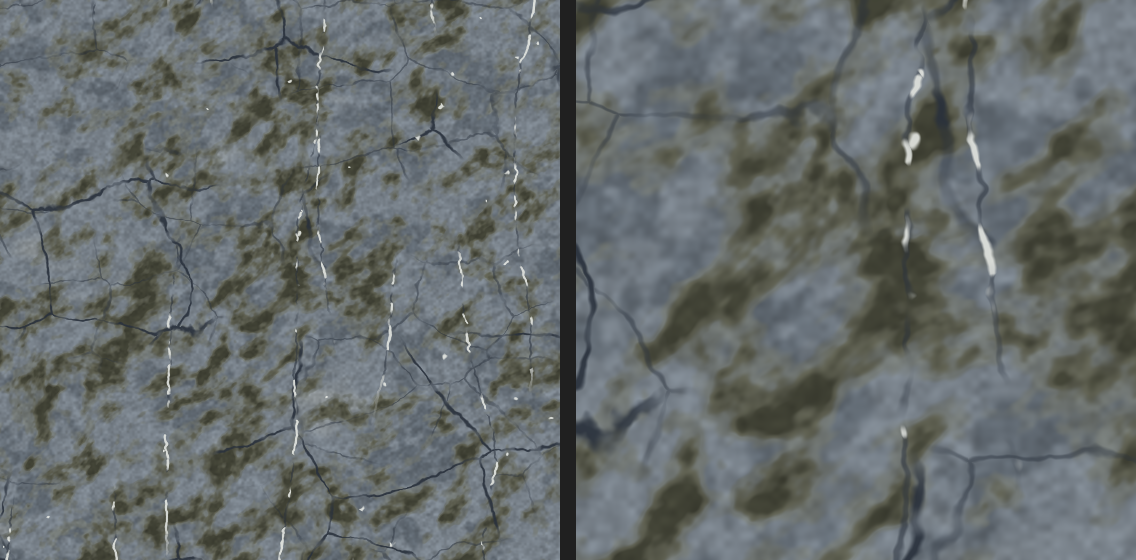
Left, the full canvas; right, a detail of the centre.
This texture is drawn by a three.js fragment shader. Its source:

```glsl
// Weathered blue-grey stone with olive blotches, dark cracks and broken white veins.
#define BLOTCH_SCALE vec2(23.0, 34.0)
#define BLOTCH_ANGLE 0.65
#define BLOTCH_REGION 0.17
#define CRACK_SCALE vec2(3.7, 4.6)
#define CRACK_WIDTH 0.0030
#define VEIN_COUNT 9
#define VEIN_WIDTH 0.0030
#define GRAIN 0.32

varying vec2 vUv;

const vec3 BLUE = vec3(0.470, 0.505, 0.540);
const vec3 SLATE = vec3(0.375, 0.410, 0.445);
const vec3 GREY_GREEN = vec3(0.435, 0.455, 0.440);
const vec3 OLIVE = vec3(0.355, 0.360, 0.305);
const vec3 UMBER = vec3(0.240, 0.245, 0.195);
const vec3 CRACK_INK = vec3(0.160, 0.190, 0.235);
const vec3 PALE = vec3(0.620, 0.630, 0.610);
const vec3 WHITE = vec3(0.900, 0.910, 0.890);

float hash(vec2 p) {
  return fract(sin(dot(p, vec2(127.1, 311.7))) * 43758.5);
}

vec2 hash2(vec2 p) {
  return vec2(hash(p), hash(p + 37.3));
}

float noise(vec2 p) {
  vec2 i = floor(p), f = fract(p);
  f = f * f * (3.0 - 2.0 * f);
  return mix(mix(hash(i), hash(i + vec2(1, 0)), f.x),
             mix(hash(i + vec2(0, 1)), hash(i + vec2(1, 1)), f.x), f.y);
}

float fbm(vec2 p) {
  float sum = 0.0, amp = 0.533;
  for (int i = 0; i < 4; i++) {
    sum += amp * noise(p);
    p = mat2(1.6, 1.2, -1.2, 1.6) * p + 11.7;
    amp *= 0.5;
  }
  return sum;
}

// Distance to the border between the two nearest scattered cells
float cellBorder(vec2 p) {
  vec2 cell = floor(p), first = vec2(9.0), second = vec2(9.0);
  for (int y = -1; y <= 1; y++)
    for (int x = -1; x <= 1; x++) {
      vec2 c = cell + vec2(x, y);
      vec2 r = c + 0.1 + 0.8 * hash2(c) - p;
      if (dot(r, r) < dot(first, first)) { second = first; first = r; }
      else if (dot(r, r) < dot(second, second)) second = r;
    }
  return dot(0.5 * (first + second), normalize(second - first));
}

// Jagged cracks that swell, thin out and vanish along their length
float cracks(vec2 p, vec2 scale, float width, float seed) {
  vec2 bend = vec2(noise(p * 6.0 + seed), noise(p * 6.0 + seed + 40.0)) - 0.5;
  vec2 jag = vec2(fbm(p * 34.0 + seed), fbm(p * 34.0 + seed + 70.0)) - 0.5;
  float d = cellBorder((p + 0.08 * bend + 0.019 * jag) * scale + seed) / scale.y;
  float presence = smoothstep(0.42, 0.58, noise(p * 6.5 + seed + 5.0));
  presence *= 0.45 + 0.55 * smoothstep(0.25, 0.55, noise(p * 45.0 + seed));
  float w = width * (0.5 + 0.8 * noise(p * 32.0 + seed));
  return presence * (1.0 - smoothstep(0.25 * w, w + 0.001, d));
}

// Upright veins: x is the dark hairline, y the white dashes
vec2 veins(vec2 p) {
  vec2 cover = vec2(0.0);
  for (int i = 0; i < VEIN_COUNT; i++) {
    float id = float(i);
    vec2 h = hash2(vec2(id, 4.0));
    float x = (id + 0.15 + 0.7 * h.x) / float(VEIN_COUNT) + 0.22 * (h.y - 0.5) * (p.y - 0.5);
    x += 0.045 * (noise(vec2(p.y * 5.0, id * 7.0)) - 0.5);
    x += 0.009 * (fbm(vec2(p.y * 45.0, id * 5.0 + 90.0)) - 0.5);
    x += 0.004 * (noise(p * 130.0) - 0.5);
    float d = abs(p.x - x);
    float span = smoothstep(0.42, 0.58, noise(vec2(p.y * 4.5, id * 3.0 + 50.0)));
    float bits = noise(vec2(p.y * 42.0, id * 9.0 + 20.0)) + 0.6 * (noise(p * 110.0) - 0.5);
    float dash = smoothstep(0.48, 0.72, bits);
    float broken = smoothstep(0.25, 0.6, noise(p * 60.0 + 17.0));
    float hairline = 0.6 * span * broken * (1.0 - smoothstep(0.0006, 0.0028, d));
    float white = span * dash * (1.0 - smoothstep(0.3, 1.0, d / (VEIN_WIDTH * (0.5 + 0.6 * dash))));
    cover = max(cover, vec2(hairline, white));
  }
  return cover;
}

// Sparse mineral flecks with ragged outlines
float flecks(vec2 p) {
  vec2 q = p * 18.0 + 0.12 * noise(p * 140.0), cell = floor(q);
  float d = length(fract(q) - 0.2 - 0.6 * hash2(cell));
  float size = 0.05 + 0.06 * hash(cell + 8.0);
  return step(0.93, hash(cell + 21.0)) * (1.0 - smoothstep(0.3 * size, size, d));
}

void main() {
  vec2 p = vUv;
  float s = sin(BLOTCH_ANGLE), c = cos(BLOTCH_ANGLE);
  vec2 slanted = mat2(c, -s, s, c) * (p + 0.03 * vec2(noise(p * 9.0), noise(p * 9.0 + 30.0)));

  // Mottled blue ground with faint pale haze
  float tone = fbm(p * vec2(15.0, 19.0) + 3.0) + 0.30 * (noise(p * 85.0) - 0.5);
  vec3 color = mix(SLATE, BLUE, smoothstep(0.30, 0.54, tone));
  color = mix(color, PALE, 0.45 * smoothstep(0.68, 0.84, fbm(p * vec2(5.0, 11.0) + 60.0)));

  // Slanted olive blotches, slightly denser in some regions
  float blotch = fbm(slanted * BLOTCH_SCALE) + BLOTCH_REGION * (noise(p * 3.2 + 14.0) - 0.5);
  blotch += 0.13 * (noise(p * 95.0 + 6.0) - 0.5);
  color = mix(color, GREY_GREEN, 0.9 * smoothstep(0.45, 0.58, blotch));
  color = mix(color, OLIVE, smoothstep(0.58, 0.69, blotch));
  color = mix(color, UMBER, 0.9 * smoothstep(0.67, 0.79, blotch));

  // Fine grain
  float grain = 0.55 * noise(slanted * vec2(90.0, 150.0)) + 0.45 * noise(p * 210.0);
  color *= 1.0 + GRAIN * (grain - 0.5);

  // Cracks, veins and flecks on top
  vec2 vein = veins(p);
  float fine = 0.5 * cracks(p, CRACK_SCALE * 1.5, CRACK_WIDTH * 0.65, 23.0);
  float ink = max(cracks(p, CRACK_SCALE, CRACK_WIDTH, 2.0), max(fine, vein.x));
  color = mix(color, CRACK_INK, 0.9 * ink);
  color = mix(color, WHITE, 0.9 * max(vein.y, flecks(p)));

  gl_FragColor = vec4(color, 1.0);
}
```
